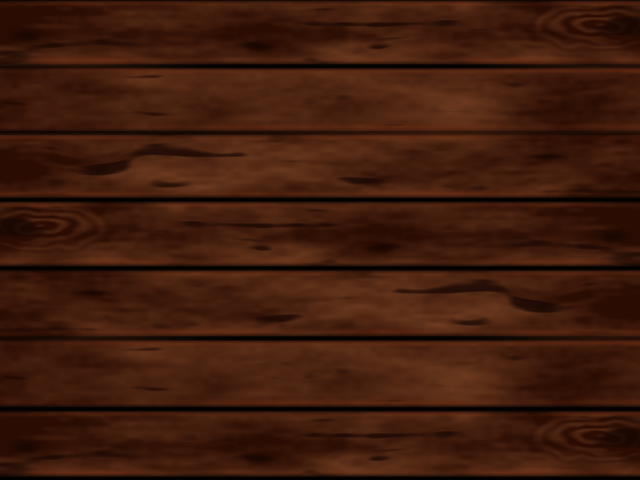
A Shadertoy shader for this texture:

```glsl
// Seven dark, stained wooden boards stacked down the canvas with black gaps between.
// Three board designs recur, some mirrored. Stretched noise makes the grain,
// layered sines bend it, and elliptical distance fields form the knots.

#define BOARDS 7.0
#define BOARD_LENGTH 9.33    // in board heights
#define GAP_HALF 0.030       // in board heights
#define GRAIN_CONTRAST 1.55
#define DARK_WOOD vec3(0.165, 0.048, 0.010)
#define LIGHT_WOOD vec3(0.430, 0.232, 0.124)
#define RIM_WOOD vec3(0.450, 0.190, 0.085)
#define FISSURE vec3(0.085, 0.022, 0.008)
#define GAP_COLOR vec3(0.016, 0.007, 0.005)

float hash(vec2 p) {
    p = fract(p * vec2(0.1031, 0.1130));
    p += dot(p, p.yx + 33.33);
    return fract((p.x + p.y) * p.x * 17.0);
}

float noise(vec2 p) {
    vec2 cell = floor(p), f = fract(p);
    f = f * f * (3.0 - 2.0 * f);
    return mix(mix(hash(cell), hash(cell + vec2(1, 0)), f.x),
               mix(hash(cell + vec2(0, 1)), hash(cell + 1.0), f.x), f.y);
}

// Long horizontal fibres, from broad bands to thin threads
float fibres(vec2 p) {
    float sum = 0.0, weight = 0.4;
    vec2 scale = vec2(0.55, 2.6);
    for (int i = 0; i < 4; i++) {
        sum += weight * noise(p * scale + float(i) * 19.7);
        scale *= vec2(1.9, 1.85);
        weight *= 0.72;
    }
    return sum / 1.045;
}

// Soft elliptical patch, one at its centre
float patchAt(vec2 p, vec2 center, vec2 size) {
    vec2 d = (p - center) / size;
    return exp(-dot(d, d));
}

vec3 board(vec2 p, float kind) {
    float knotted = 1.0 - step(0.5, kind);
    float streaked = step(1.5, kind);
    float plain = 1.0 - knotted - streaked;
    vec2 seed = vec2(kind * 41.0 + 7.0, kind * 23.0 + 11.0);

    // Grain bends gently, and more around the knots
    vec2 knotOffset = (p - vec2(8.75, 0.40)) / vec2(0.85, 0.30);
    float knot = knotted * exp(-dot(knotOffset, knotOffset));
    float eye = knotted * patchAt(p, vec2(0.38, 0.54), vec2(0.20, 0.09));
    float figure = streaked * patchAt(p, vec2(1.25, 0.40), vec2(1.3, 0.25));
    vec2 g = p;
    g.y += 0.025 * sin(p.x * 1.1 + kind * 2.0) + 0.012 * sin(p.x * 2.7 + p.y * 5.0);
    g.y += figure * 0.07 * sin(p.x * 3.4) - knot * 0.10 * knotOffset.y;

    // Tone: fibres, broad stain, mottling and darker board ends
    float tone = 0.48 + GRAIN_CONTRAST * (fibres(g + seed) - 0.5) * (1.0 - 0.35 * plain);
    tone += 0.28 * (noise(p * vec2(0.75, 1.6) + seed) - 0.5);
    tone += 0.12 * (noise(p * vec2(9.0, 13.0) + seed) - 0.5);
    float end = abs(p.x / BOARD_LENGTH - 0.5) * 2.0;
    tone -= 0.25 * smoothstep(0.45, 1.0, end);
    tone += 0.10 * (1.0 - smoothstep(0.0, 0.5, end));
    tone += 0.18 * plain * patchAt(p, vec2(5.6, 0.30), vec2(1.3, 0.25));

    // Knot rings
    float ringRadius = length(knotOffset) + 0.25 * noise(p * vec2(4.0, 9.0));
    tone += knot * (0.32 * sin(ringRadius * 17.0) - 0.10);
    vec3 color = mix(DARK_WOOD, LIGHT_WOOD, clamp(tone, 0.0, 1.1));

    // Thin dark fissures, crowded near the figured grain
    float crack = noise(g * vec2(1.1, 9.0) + seed * 1.7);
    crack += 0.25 * (noise(g * vec2(4.0, 14.0) + seed) - 0.5);
    crack += 0.22 * figure + 0.16 * knot - 0.10 * plain;
    color = mix(color, FISSURE, 0.75 * smoothstep(0.72, 1.0, crack));
    color = mix(color, FISSURE, 0.8 * eye);

    // Worn, reddish long edges
    float rim = smoothstep(0.13, 0.05, p.y) + 0.8 * smoothstep(0.83, 0.92, p.y);
    float wear = smoothstep(0.2, 0.8, noise(vec2(p.x * 0.8, p.y * 3.0) + seed));
    return mix(color, RIM_WOOD, rim * mix(0.12, 0.65, wear));
}

// Some gaps close up toward their ends
float gapDepth(float index, float x) {
    float closing = 1.0 - 0.5 * smoothstep(0.15, 0.42, abs(x - 0.53));
    if (index == 2.0) return 0.65 - 0.25 * smoothstep(0.3, 0.7, x);
    return index == 1.0 || index == 5.0 ? closing : 1.0;
}

void mainImage(out vec4 fragColor, in vec2 fragCoord) {
    vec2 uv = fragCoord / iResolution.xy;
    float down = 1.0 - uv.y;

    // Board heights vary slightly down the stack
    float bulge = sin(3.1416 * down);
    float row = (down + 0.003 + 0.010 * bulge * bulge) * BOARDS;
    float index = min(floor(row), BOARDS - 1.0);
    float kind = mod(min(index, BOARDS - 1.0 - index), 3.0);
    bool mirrored = index == 3.0 || index == 4.0;
    float along = mirrored ? 1.0 - uv.x : uv.x;
    vec3 color = board(vec2(along * BOARD_LENGTH, row - index), kind);

    // Gap with a soft shadow on both sides
    float nearest = floor(row + 0.5);
    float distanceToGap = abs(row - nearest);
    float depth = gapDepth(nearest, uv.x);
    float blur = BOARDS / iResolution.y;
    color *= 1.0 - 0.45 * depth * smoothstep(0.09, GAP_HALF, distanceToGap);
    float gap = 1.0 - smoothstep(GAP_HALF - blur, GAP_HALF + blur, distanceToGap);
    fragColor = vec4(mix(color, GAP_COLOR, gap * depth), 1.0);
}
```
